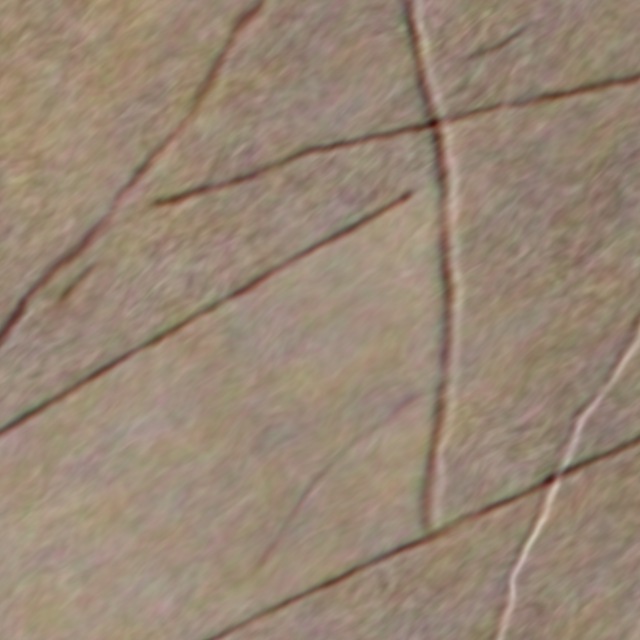
Reproduce this texture procedurally as a three.js fragment shader.

```glsl
// Weathered sandstone: a tan rock face with a diagonal grain, crossed by dark cracks
// and one pale vein. Layered gradient noise tints the stone; each crack is a bowed,
// wandering line with a soft groove and a lit lower-right rim.

varying vec2 vUv;

vec2 gradientAt(vec2 cell) {
  vec3 h = fract(cell.xyx * vec3(0.1031, 0.1030, 0.0973));
  h += dot(h, h.yzx + 33.33);
  float angle = 6.2832 * fract((h.x + h.y) * h.z);
  return vec2(cos(angle), sin(angle));
}

// Gradient noise, roughly -0.7 to 0.7
float noise(vec2 p) {
  vec2 i = floor(p), f = fract(p);
  vec2 w = f * f * f * (f * (f * 6.0 - 15.0) + 10.0);
  vec2 e = vec2(1.0, 0.0);
  float low = mix(dot(gradientAt(i), f), dot(gradientAt(i + e), f - e), w.x);
  float high = mix(dot(gradientAt(i + e.yx), f - e.yx), dot(gradientAt(i + 1.0), f - 1.0), w.x);
  return mix(low, high, w.y);
}

float fbm(vec2 p) {
  float sum = 0.0, amp = 1.0;
  for (int i = 0; i < 3; i++) {
    sum += amp * noise(p);
    p = p * 1.9 + 17.3;
    amp *= 0.65;
  }
  return sum;
}

float bell(float x) {
  return exp(-x * x);
}

// Cuts a crack from a to b; depth darkens the groove, shine lights its right side
vec3 carve(vec3 stone, vec2 p, vec2 a, vec2 b, float bow, float wander,
           float width, float depth, float shine) {
  float len = length(b - a);
  vec2 dir = (b - a) / len, q = p - a;
  float along = dot(q, dir), t = clamp(along / len, 0.0, 1.0);
  float arch = 4.0 * t * (1.0 - t);
  vec2 seed = 31.0 * a + 7.0 * b;
  float side = dir.x * q.y - dir.y * q.x - bow * arch * arch;
  side -= wander * (noise(vec2(along * 8.0, 0.3) + seed) + 0.35 * noise(vec2(along * 25.0, 0.7) + seed));

  float ends = smoothstep(-0.01, 0.025, along) * smoothstep(-0.01, 0.025, len - along);
  float worn = clamp(0.85 + 0.8 * noise(vec2(along * 13.0, 5.4) + seed), 0.3, 1.15);
  float s = side / (width * (0.9 + 0.4 * noise(vec2(along * 18.0, 9.6) + seed)));

  // Slightly offset channels give the reddish core and the greenish fringe
  vec3 groove = vec3(bell(s - 0.25), bell(s), bell(s + 0.05)) * vec3(0.21, 0.26, 0.25);
  vec3 rim = vec3(0.14, 0.14, 0.15) * bell((s + 1.9) / 0.9);
  vec3 fringe = vec3(-0.03, 0.005, -0.025) * bell((s - 1.9) / 0.9);
  return stone + ends * (worn * depth * (fringe - groove) + shine * worn * rim);
}

void main() {
  vec2 p = vUv;
  vec2 warped = p + 0.012 * vec2(noise(p * 9.0), noise(p * 9.0 + 40.0));
  vec2 grain = vec2(dot(warped, vec2(0.77, 0.64)), dot(warped, vec2(-0.64, 0.77)));

  // Broad tints: a pale central slab, ochre top left, browner right
  float slab = smoothstep(0.03, -0.03, p.y - 0.326 - 0.586 * p.x)
             * smoothstep(-0.03, 0.03, p.y + 0.151 - 0.469 * p.x)
             * smoothstep(0.70, 0.66, p.x);
  float ochre = smoothstep(0.55, 0.1, length(p - vec2(0.05, 0.97)));
  float brown = smoothstep(0.55, 0.95, p.x + 0.12 * noise(p * 4.0));
  vec3 stone = vec3(0.588, 0.518, 0.461);
  stone += slab * vec3(0.037, 0.040, 0.027);
  stone += ochre * vec3(0.030, 0.018, -0.018);
  stone += brown * vec3(-0.018, -0.016, -0.026);
  stone += 0.050 * fbm(grain * vec2(3.0, 6.0)) * vec3(1.0, 1.0, 0.9);

  // Diagonal grain with pitted relief, rougher outside the slab
  float rough = mix(1.0, 0.65, slab) * (1.0 + 0.6 * noise(p * 5.0 + 8.0));
  float streaks = fbm(grain * vec2(20.0, 46.0));
  float pits = noise(grain * vec2(45.0, 85.0) + 60.0);
  float scratches = smoothstep(0.28, 0.6, noise(grain * vec2(17.0, 62.0) + 90.0));
  stone += rough * (0.065 * streaks + 0.055 * pits + 0.05 * scratches);

  // Pink, green and ochre mottling
  stone += vec3(0.028, -0.026, 0.014) * fbm(grain * vec2(16.0, 26.0) + 120.0);
  stone += vec3(0.016, 0.006, -0.045) * fbm(grain * vec2(7.0, 13.0) + 150.0);

  // Long cracks, then faint short ones
  stone = carve(stone, p, vec2(-0.03, 0.45), vec2(0.43, 1.03), -0.028, 0.018, 0.0095, 0.85, 0.30);
  stone = carve(stone, p, vec2(0.23, 0.677), vec2(1.04, 0.89), 0.012, 0.016, 0.0075, 0.85, 0.25);
  stone = carve(stone, p, vec2(-0.04, 0.303), vec2(0.65, 0.705), 0.0, 0.006, 0.0070, 1.0, 0.20);
  stone = carve(stone, p, vec2(0.30, -0.012), vec2(1.04, 0.335), 0.0, 0.006, 0.0070, 1.0, 0.20);
  stone = carve(stone, p, vec2(0.667, 0.16), vec2(0.632, 1.04), -0.050, 0.012, 0.0105, 0.80, 0.75);
  stone = carve(stone, p, vec2(0.39, 0.10), vec2(0.664, 0.388), 0.030, 0.014, 0.0070, 0.28, 0.12);
  stone = carve(stone, p, vec2(0.085, 0.525), vec2(0.16, 0.595), 0.0, 0.008, 0.0080, 0.55, 0.15);
  stone = carve(stone, p, vec2(0.72, 0.905), vec2(0.83, 0.96), 0.0, 0.010, 0.0065, 0.50, 0.10);

  // Pale vein with a shadowed left edge
  stone = carve(stone, p, vec2(0.755, -0.03), vec2(1.01, 0.53), 0.025, 0.020, 0.0075, 0.38, 1.40);

  gl_FragColor = vec4(clamp(stone, 0.0, 1.0), 1.0);
}
```
